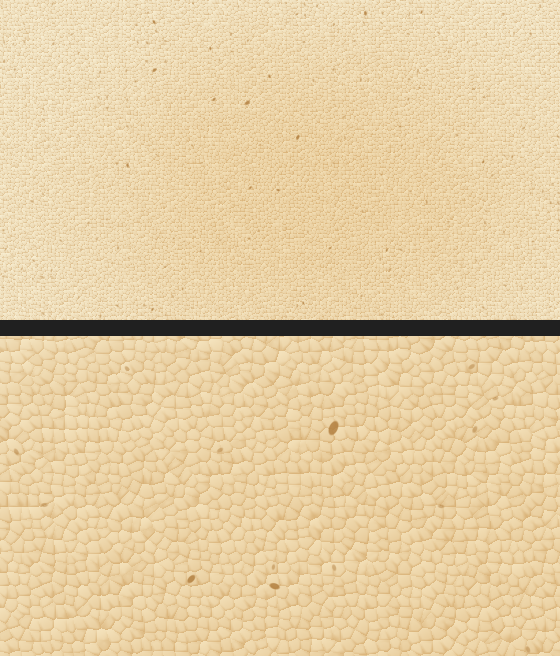
Top, the full canvas; bottom, a detail of the centre.
A WebGL 2 fragment shader for this texture:

```glsl
#version 300 es
precision highp float;
// Fine pale sand-coloured foam: tiny packed grains, soft light edges, scattered pits.

uniform vec2 u_resolution;
out vec4 fragColor;

const float GRAINS = 86.0;  // grains per canvas height
const vec3 CENTRE_TINT = vec3(0.914, 0.808, 0.622);
const vec3 EDGE_TINT = vec3(0.934, 0.868, 0.732);
const vec3 TONE_STEP = vec3(0.040, 0.070, 0.098);
const vec3 PIT_TINT = vec3(0.70, 0.50, 0.25);

float hash(vec2 p) {
    return fract(sin(dot(p, vec2(127.1, 311.7))) * 43758.5453);
}

vec2 hash2(vec2 p) {
    return vec2(hash(p), hash(p + 57.3));
}

float valueNoise(vec2 p) {
    vec2 cell = floor(p), f = fract(p);
    f = f * f * (3.0 - 2.0 * f);
    float low = mix(hash(cell), hash(cell + vec2(1, 0)), f.x);
    float high = mix(hash(cell + vec2(0, 1)), hash(cell + vec2(1, 1)), f.x);
    return mix(low, high, f.y);
}

// Signed brightness of packed, domed grains lengthened along an axis.
float grainTone(vec2 p, vec2 axis, float stretch, vec2 light) {
    vec2 cell = floor(p), toPixel = vec2(0.0), id = vec2(0.0);
    float nearest = 8.0, second = 8.0;
    for (int y = -1; y <= 1; y++) {
        for (int x = -1; x <= 1; x++) {
            vec2 c = cell + vec2(x, y);
            vec2 d = p - c - 0.5 - 0.75 * (hash2(c) - 0.5);
            float along = dot(d, axis) / stretch;
            float across = dot(d, vec2(-axis.y, axis.x)) * stretch;
            float dist = length(vec2(along, across));
            if (dist < nearest) {
                second = nearest;
                nearest = dist;
                toPixel = d;
                id = c;
            } else {
                second = min(second, dist);
            }
        }
    }
    float crease = 1.0 - smoothstep(0.0, 0.45, second - nearest);
    float facing = dot(toPixel, light);
    float shadow = clamp(0.5 - facing, 0.0, 1.0);
    return 0.32 - 1.35 * crease * shadow + 0.6 * facing + 0.4 * (hash(id + 9.1) - 0.5);
}

// Coverage of rare oval pits, one candidate per cell.
float pits(vec2 p, float scale, float chance, float radius, float pixel) {
    vec2 q = p * scale, cell = floor(q);
    float random = hash(cell + scale);
    vec2 d = (q - cell - 0.3 - 0.4 * hash2(cell + 3.7)) / scale;
    float angle = 3.14159 * hash(cell + 21.4);
    vec2 axis = vec2(cos(angle), sin(angle));
    float dist = length(vec2(dot(d, axis) * 0.75, dot(d, vec2(-axis.y, axis.x)) * 1.3));
    float size = radius * mix(0.6, 1.2, hash(cell + 8.2));
    float disc = 1.0 - smoothstep(size - pixel, size + pixel, dist);
    return disc * step(random, chance);
}

void main() {
    float pixel = 1.0 / u_resolution.y;
    vec2 uv = gl_FragCoord.xy / u_resolution;
    vec2 p = gl_FragCoord.xy * pixel;

    // Broad fall-off from the warm centre to the paler rim
    vec2 fromCentre = (uv - vec2(0.56, 0.38)) * vec2(1.2, 1.0);
    float edge = smoothstep(0.08, 0.78, length(fromCentre));
    float drift = valueNoise(p * 5.0) - 0.5;
    vec3 colour = mix(CENTRE_TINT, EDGE_TINT, clamp(edge + 0.12 * drift, 0.0, 1.0));

    // Grains lean along a slant and lengthen towards the rim
    float slant = -0.55 + 0.5 * (valueNoise(p * 3.0 + 4.0) - 0.5);
    vec2 axis = vec2(cos(slant), sin(slant));
    vec2 light = normalize(vec2(-0.5, 0.85));
    float tone = grainTone(p * GRAINS, axis, mix(1.04, 1.22, edge), light);
    colour += TONE_STEP * tone;

    // Small pits thicken towards the rim; larger ones are rare everywhere
    float small = pits(p, 34.0, 0.03 + 0.13 * edge, 0.0032, pixel);
    float large = pits(p + 0.37, 11.0, 0.10, 0.0055, pixel);
    colour = mix(colour, PIT_TINT, max(0.5 * small, 0.85 * large));

    fragColor = vec4(clamp(colour, 0.0, 1.0), 1.0);
}
```
